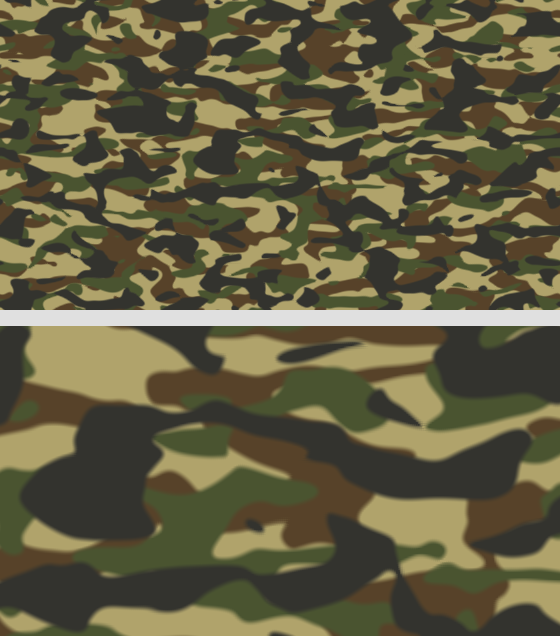
Top, the full canvas; bottom, a detail of the centre.
Write a Shadertoy shader that draws this pattern.

```glsl
// Seamless woodland camouflage: brown, green and black blobs layered over sand.

#define BROWN_LEVEL 0.044    // higher level = smaller share of that colour
#define GREEN_LEVEL 0.136
#define BLACK_LEVEL 0.106
#define BROWN_CELLS vec2(11.0, 18.0)   // whole noise cells across the canvas
#define GREEN_CELLS vec2(12.0, 18.0)
#define BLACK_CELLS vec2(14.0, 17.0)
#define LOBE_CELLS vec2(31.0, 22.0)
#define LOBE_AMOUNT 0.42     // strength of the round bulges on the outlines
#define WARP_CELLS vec2(12.0, 13.0)
#define WARP_AMOUNT vec2(0.040, 0.045)
#define EDGE_WIDTH 0.0078    // outline softness, in canvas heights

const vec3 SAND  = vec3(0.69, 0.64, 0.42);
const vec3 BROWN = vec3(0.34, 0.26, 0.16);
const vec3 GREEN = vec3(0.29, 0.33, 0.19);
const vec3 BLACK = vec3(0.20, 0.20, 0.18);

float hash(vec2 p) {
    vec3 q = fract(p.xyx * vec3(0.1031, 0.1030, 0.0973));
    q += dot(q, q.yzx + 33.33);
    return fract((q.x + q.y) * q.z);
}

// Unit gradient of a lattice corner, wrapped to the period
vec2 cornerGradient(vec2 cell, vec2 period, float seed) {
    vec2 wrapped = floor(mod(cell + 0.5, period));
    float angle = 6.28319 * hash(wrapped + seed * vec2(37.0, 71.0));
    return vec2(cos(angle), sin(angle));
}

// Tiling gradient noise: uv spans 0..1 over the given number of cells
float noise(vec2 uv, vec2 cells, float seed) {
    vec2 p = uv * cells;
    vec2 i = floor(p), f = p - i;
    vec2 s = f * f * f * (f * (f * 6.0 - 15.0) + 10.0);
    vec2 r = vec2(1.0, 0.0);
    float a = dot(cornerGradient(i, cells, seed), f);
    float b = dot(cornerGradient(i + r.xy, cells, seed), f - r.xy);
    float c = dot(cornerGradient(i + r.yx, cells, seed), f - r.yx);
    float d = dot(cornerGradient(i + r.xx, cells, seed), f - r.xx);
    return mix(mix(a, b, s.x), mix(c, d, s.x), s.y);
}

// Warped field with round lobes; its level lines are the blob outlines
float blobField(vec2 uv, vec2 cells, float seed) {
    vec2 warp = vec2(noise(uv, WARP_CELLS, seed + 1.0),
                     noise(uv, WARP_CELLS, seed + 2.0));
    uv += WARP_AMOUNT * warp;
    return noise(uv, cells, seed + 3.0)
         + LOBE_AMOUNT * noise(uv, LOBE_CELLS, seed + 4.0);
}

// Coverage above a level, with an outline of even width
float blobMask(vec2 uv, vec2 cells, float level, float seed) {
    float field = blobField(uv, cells, seed);
    float slope = length(vec2(dFdx(field), dFdy(field))) + 1e-5;
    float width = max(EDGE_WIDTH * iResolution.y, 1.0);
    return smoothstep(-0.5, 0.5, (field - level) / (slope * width));
}

void mainImage(out vec4 fragColor, in vec2 fragCoord) {
    vec2 uv = fragCoord / iResolution.xy;

    // Paint from the ground up
    vec3 color = SAND;
    color = mix(color, BROWN, blobMask(uv, BROWN_CELLS, BROWN_LEVEL, 1.0));
    color = mix(color, GREEN, blobMask(uv, GREEN_CELLS, GREEN_LEVEL, 11.0));
    color = mix(color, BLACK, blobMask(uv, BLACK_CELLS, BLACK_LEVEL, 21.0));

    fragColor = vec4(color, 1.0);
}
```
